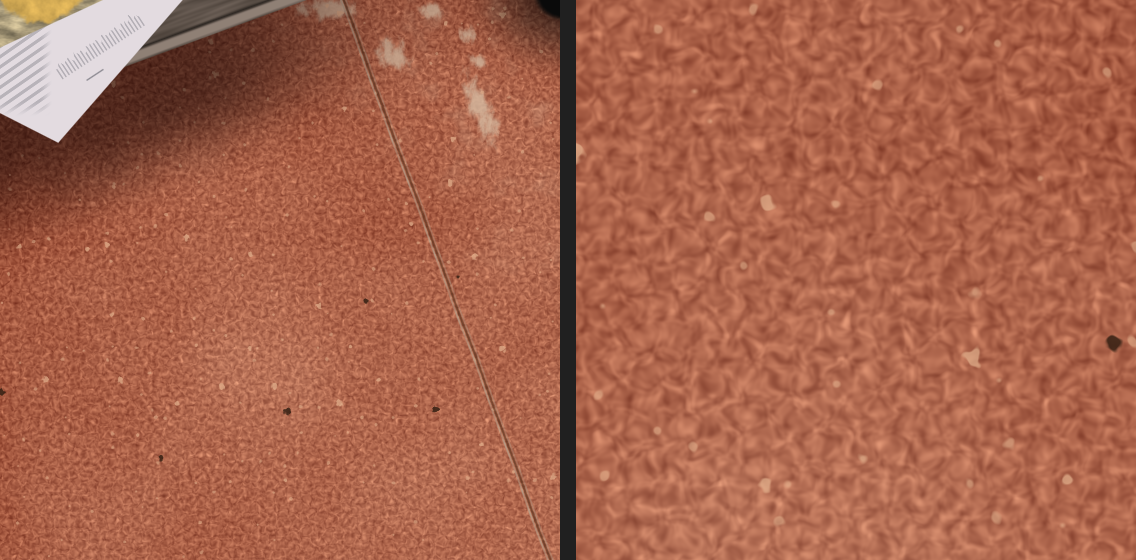
Left: the whole. Right: its middle third, enlarged.
Reproduce this texture procedurally as a Shadertoy shader.

```glsl
// A worn red speckled floor with a diagonal joint, dust, and a shaded metal tray and sheet in one corner.

const vec3 RED = vec3(0.63, 0.325, 0.23);
const vec3 PALE_RED = vec3(0.735, 0.46, 0.355);
const vec3 SHADOW_TINT = vec3(0.50, 0.46, 0.46);
const vec3 DUST = vec3(0.84, 0.73, 0.63);
const vec3 CHIP = vec3(0.88, 0.68, 0.54);
const vec3 PIT = vec3(0.20, 0.12, 0.07);
const vec3 METAL_DARK = vec3(0.29, 0.25, 0.22);
const vec3 METAL_LIGHT = vec3(0.56, 0.50, 0.46);
const vec3 PAPER = vec3(0.89, 0.86, 0.88);
const vec3 INK = vec3(0.55, 0.54, 0.57);
const vec3 TRAY_RIM = vec3(0.72, 0.66, 0.52);
const vec3 TRAY_FILL = vec3(0.83, 0.67, 0.33);

const float GRAIN_FREQ = 125.0;
const float GRAIN_GAIN = 0.18;
const vec2 TRAY_POINT = vec2(0.21, 0.876);
const vec2 TRAY_NORMAL = vec2(0.345, -0.939);
const vec2 PAPER_CORNER = vec2(0.104, 0.745);

// Dust patches: centre and radii
const vec4 PATCHES[6] = vec4[6](
    vec4(0.700, 0.905, 0.030, 0.032), vec4(0.853, 0.890, 0.017, 0.014),
    vec4(0.858, 0.805, 0.024, 0.065), vec4(0.580, 0.985, 0.055, 0.022),
    vec4(0.775, 0.980, 0.022, 0.016), vec4(0.835, 0.940, 0.016, 0.016));

vec2 hash2(vec2 cell) {
    vec3 h = fract(cell.xyx * vec3(0.1031, 0.1030, 0.0973));
    h += dot(h, h.yzx + 33.33);
    return fract((h.xx + h.yz) * h.zy);
}

float gradDot(vec2 cell, vec2 f, vec2 corner) {
    float angle = 6.2832 * hash2(cell + corner).x;
    return dot(vec2(cos(angle), sin(angle)), f - corner);
}

float gradientNoise(vec2 p) {
    vec2 cell = floor(p), f = fract(p);
    vec2 w = f * f * f * (f * (f * 6.0 - 15.0) + 10.0);
    float low = mix(gradDot(cell, f, vec2(0, 0)), gradDot(cell, f, vec2(1, 0)), w.x);
    float high = mix(gradDot(cell, f, vec2(0, 1)), gradDot(cell, f, vec2(1, 1)), w.x);
    return mix(low, high, w.y);
}

float fbm(vec2 p) {
    float sum = 0.0, gain = 0.6;
    for (int i = 0; i < 4; i++) {
        sum += gain * gradientNoise(p);
        p = mat2(1.6, 1.2, -1.2, 1.6) * p + 7.3;
        gain *= 0.55;
    }
    return sum;
}

float line(float d, float halfWidth, float soft) {
    return 1.0 - smoothstep(halfWidth - soft, halfWidth + soft, abs(d));
}

// Ragged spots, at most one per grid cell
float scatter(vec2 p, float freq, float share, float radius, float soft) {
    vec2 cell = floor(p * freq);
    vec2 pick = hash2(cell + 17.0), place = 0.2 + 0.6 * hash2(cell + 53.0);
    vec2 q = p - (cell + place) / freq;
    float r = radius * mix(0.4, 1.0, pick.y) * (1.0 + 0.9 * gradientNoise(p * 170.0));
    return step(pick.x, share) * (1.0 - smoothstep(r - soft, r + soft, length(q)));
}

vec3 floorColor(vec2 p, float soft) {
    // Broad wear and fine worm-like grain
    float wear = 0.42 + 0.55 * fbm(p * 4.0) + 0.22 * (0.5 - p.y);
    wear += 0.45 * exp(-dot(p - vec2(0.48, 0.35), p - vec2(0.48, 0.35)) * 40.0);
    wear += 0.25 * smoothstep(0.55, 1.0, p.x) - 0.35 * exp(-p.x * 9.0);
    vec3 col = mix(RED, PALE_RED, clamp(wear, -0.2, 1.2));
    vec2 g = p * GRAIN_FREQ;
    g += 0.6 * vec2(gradientNoise(g * 0.6), gradientNoise(g * 0.6 + 31.0));
    float grain = gradientNoise(g) + 0.6 * gradientNoise(g * 1.9 + 11.0);
    float fleck = smoothstep(0.25, 0.6, gradientNoise(g * 0.75 + 71.0));
    col += GRAIN_GAIN * (grain + 0.6 * fleck - 0.06) * vec3(1.0, 0.92, 0.76);

    // Dust smears
    float dust = 0.0;
    for (int i = 0; i < 6; i++) {
        vec2 q = p - PATCHES[i].xy;
        q.x += 0.35 * q.y;
        q /= PATCHES[i].zw;
        dust = max(dust, exp(-dot(q, q)));
    }
    float ragged = fbm(p * vec2(48.0, 30.0));
    col = mix(col, DUST, 0.8 * smoothstep(0.25, 0.95, dust + 0.9 * ragged) * smoothstep(0.05, 0.3, dust));
    float haze = smoothstep(0.0, 0.5, fbm(p * 14.0 + 5.0)) * smoothstep(0.55, 0.95, p.x + p.y - 0.7);
    col = mix(col, DUST, 0.18 * haze);

    // Chips and pits
    col = mix(col, CHIP, 0.75 * scatter(p, 17.0, 0.16, 0.0055, soft));
    col = mix(col, CHIP, 0.6 * scatter(p + 0.37, 38.0, 0.16, 0.0032, soft));
    col = mix(col, PIT, 0.85 * scatter(p + 0.61, 6.0, 0.14, 0.0065, soft));

    // Joint: two pale lips around a dark groove
    float d = 0.938 * (p.x - 0.983 + 0.37 * p.y) + 0.002 * gradientNoise(p * 9.0);
    float broken = 0.65 + 0.5 * gradientNoise(p * 45.0);
    col = mix(col, DUST * 0.86, broken * line(d + 0.0045, 0.0016, soft));
    col = mix(col, DUST * 0.82, broken * 0.7 * line(d - 0.004, 0.0012, soft));
    return mix(col, PIT * 1.7, 0.65 * line(d, 0.0018, soft));
}

vec3 paperColor(vec2 p, float soft) {
    // Faded rules and a row of uneven bars
    float rules = smoothstep(0.0, 0.7, sin(dot(p, vec2(-0.57, 0.82)) * 420.0));
    rules *= (1.0 - smoothstep(0.07, 0.095, p.x)) * smoothstep(0.79, 0.82, p.y);
    vec2 q = p - vec2(0.11, 0.857);
    vec2 along = vec2(dot(q, vec2(0.836, 0.549)), dot(q, vec2(-0.549, 0.836)));
    float height = 0.024 + 0.018 * gradientNoise(vec2(along.x * 120.0, 3.0));
    float bars = line(fract(along.x * 150.0) - 0.5, 0.2, 0.15) * line(along.y - height * 0.5, height * 0.5, soft);
    bars *= line(along.x - 0.09, 0.09, soft);
    float dash = line(along.x - 0.055, 0.018, soft) * line(along.y + 0.025, 0.0012, soft);
    return mix(PAPER, INK, max(0.5 * rules, max(0.55 * bars, dash)));
}

void mainImage(out vec4 fragColor, in vec2 fragCoord) {
    vec2 p = fragCoord / iResolution.xy;
    float soft = max(0.0011, 0.8 / iResolution.y);
    vec3 col = floorColor(p, soft);

    // Cast shade below the tray and in the far corner
    float d = dot(p - TRAY_POINT, TRAY_NORMAL);
    float shade = 1.0 - smoothstep(0.07, 0.27, d + 0.04 * fbm(p * 5.0));
    shade *= 1.0 - 0.8 * smoothstep(0.35, 0.75, p.x);
    col *= mix(vec3(1.0), SHADOW_TINT, shade);
    float corner = length((p - vec2(1.01, 1.01)) * vec2(1.0, 1.2));
    col *= mix(0.4, 1.0, smoothstep(0.02, 0.2, corner));
    col = mix(vec3(0.04), col, smoothstep(0.045, 0.06, corner));

    // Metal edge with a bright rim
    float brushed = gradientNoise(vec2(p.x * 12.0, d * 140.0));
    vec3 metal = mix(METAL_DARK, METAL_LIGHT, 0.3 + 0.4 * brushed);
    metal = mix(metal, METAL_LIGHT, line(d + 0.011, 0.008, 0.003));
    metal = mix(metal, METAL_DARK * 0.6, line(d + 0.023, 0.002, 0.003));
    col = mix(col, metal, 1.0 - smoothstep(-soft, soft, d));

    // Paper sheet
    vec2 q = p - PAPER_CORNER;
    float sheet = max(dot(q, vec2(0.754, -0.657)), dot(q, vec2(-0.454, -0.891)));
    col = mix(col, paperColor(p, soft), 1.0 - smoothstep(-soft, soft, sheet));

    // Tray and its contents
    float tray = dot(p - vec2(0.0, 0.915), vec2(-0.42, 0.908));
    float fill = length((p - vec2(0.075, 1.015)) * vec2(0.7, 1.0)) + 0.02 * fbm(p * 25.0);
    vec3 trayCol = TRAY_RIM * (0.9 + 0.7 * fbm(p * vec2(20.0, 45.0)));
    trayCol = mix(TRAY_FILL * (1.0 + 0.3 * fbm(p * 30.0)), trayCol, smoothstep(0.05, 0.06, fill));
    col = mix(col, trayCol, smoothstep(-soft, soft, tray));

    fragColor = vec4(clamp(col, 0.0, 1.0), 1.0);
}
```
